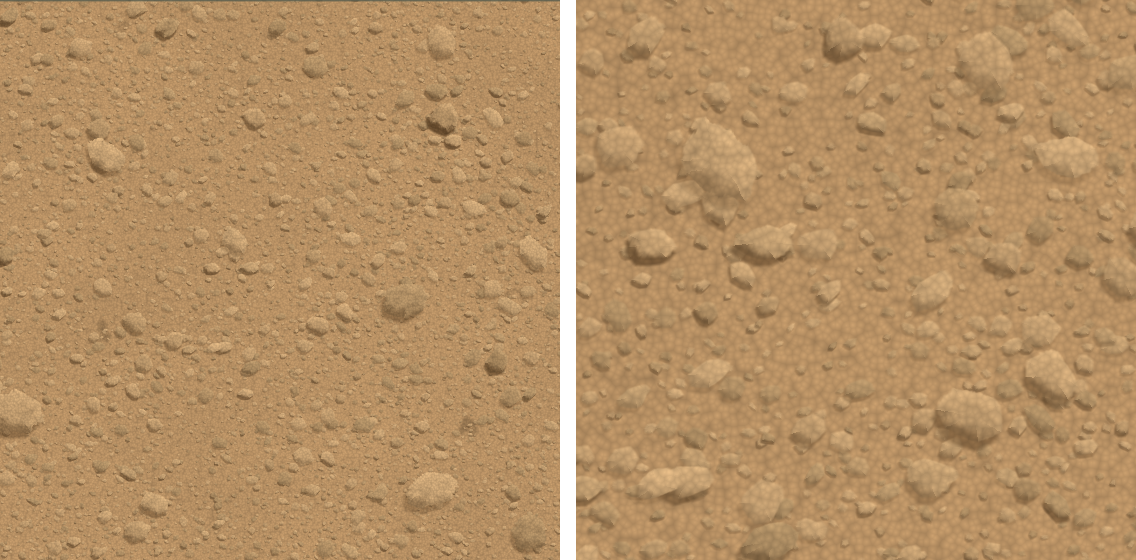
Left: the whole. Right: its middle third, enlarged.
Write a three.js fragment shader that draws this texture.

```glsl
// Dry sandy ground strewn with half-buried pebbles and a few angular rocks.
varying vec2 vUv;

const float TAU = 6.2831853;
const float EDGE_SOFTNESS = 0.0013;
const vec2 LIGHT = vec2(0.42, 0.91);
const vec3 SAND = vec3(0.715, 0.562, 0.387);
const vec3 PALE_STONE = vec3(0.775, 0.632, 0.452);
const vec3 GREY_STONE = vec3(0.675, 0.552, 0.388);
const vec3 SHADE = vec3(0.34, 0.24, 0.135);
const vec3 DARK_SOIL = vec3(0.49, 0.385, 0.26);
const vec3 TOP_STRIP = vec3(0.34, 0.36, 0.30);

vec2 hash2(vec2 p) {
  vec3 q = fract(p.xyx * vec3(0.1031, 0.1030, 0.0973));
  q += dot(q, q.yzx + 33.33);
  return fract((q.xx + q.yz) * q.zy);
}

// Distance to the nearest scattered point.
float cellular(vec2 p) {
  vec2 cell = floor(p);
  float nearest = 2.0;
  for (int y = -1; y <= 1; y++) {
    for (int x = -1; x <= 1; x++) {
      vec2 id = cell + vec2(float(x), float(y));
      nearest = min(nearest, length(id + hash2(id) - p));
    }
  }
  return nearest;
}

// Smooth broad variation, roughly -1 to 1.
float layeredSines(vec2 p) {
  float sum = 0.0;
  float weight = 0.5;
  for (int i = 0; i < 5; i++) {
    sum += weight * sin(p.x + 1.7 * sin(p.y * 0.8 + float(i))) * cos(p.y * 0.9 - 0.4 * p.x);
    p = mat2(0.8, 0.6, -0.6, 0.8) * p * 1.8 + 2.3;
    weight *= 0.7;
  }
  return sum;
}

// Rounded irregular polygon: x is the reach (1 at the rim), yz the facet direction.
vec3 facetOutline(vec2 p, vec2 seed) {
  vec3 best = vec3(0.0);
  for (int i = 0; i < 7; i++) {
    vec2 rnd = hash2(seed + float(i) * 7.3);
    float angle = (float(i) + 0.7 * rnd.x) * TAU / 7.0;
    vec2 dir = vec2(cos(angle), sin(angle));
    float reach = dot(p, dir) / mix(0.65, 1.0, rnd.y);
    if (reach > best.x) best = vec3(reach, dir);
  }
  best.x = mix(length(p), best.x, 0.65);
  return best;
}

// Lays one stone with its shadow over the ground; p is in stone radii.
vec3 drawStone(vec3 ground, vec2 p, float radius, vec2 seed, float relief, float rough) {
  vec2 look = hash2(seed + 17.1);
  vec2 form = hash2(seed + 41.7);
  float tilt = (form.x - 0.5) * 1.8;
  mat2 turn = mat2(cos(tilt), -sin(tilt), sin(tilt), cos(tilt));
  vec2 stretch = vec2(1.0, mix(1.05, 1.7, form.y));
  float height = relief * mix(0.3, 1.0, look.x * look.x);

  vec2 wobble = vec2(rough, -rough) * 0.25;
  vec3 outline = facetOutline(turn * p * stretch + wobble, seed);
  float shadowReach = facetOutline(turn * (p + LIGHT * 0.26) * stretch, seed).x;
  float soft = EDGE_SOFTNESS / radius;
  float cover = 1.0 - smoothstep(1.0 - soft, 1.0 + soft, outline.x);
  float shadow = 1.0 - smoothstep(0.86, 1.06 + soft, shadowReach);

  vec2 slope = mix(p, outline.yz * turn, 0.55) * outline.x;
  float lit = dot(slope, LIGHT);
  vec3 tint = mix(PALE_STONE, GREY_STONE, smoothstep(0.2, 1.0, look.y));
  tint *= 1.0 + 0.10 * lit + 0.22 * rough;
  float dark = smoothstep(0.12, 0.75, -lit - 0.9 * rough * height);
  tint = mix(tint, SHADE, dark * min(height, 0.92));

  ground = mix(ground, SHADE, shadow * min(height * 0.85, 0.9));
  return mix(ground, tint, cover * mix(0.75, 1.0, form.y));
}

// One size class of stones scattered over a jittered grid, in loose patches.
vec3 scatterStones(vec3 color, vec2 uv, float cells, float share, vec2 sizes, float relief, float rough) {
  vec2 grid = uv * cells;
  vec2 cell = floor(grid);
  for (int y = 1; y >= -1; y--) {
    for (int x = -1; x <= 1; x++) {
      vec2 id = cell + vec2(float(x), float(y));
      vec2 seed = id + cells * 3.7;
      vec2 pick = hash2(seed + 5.3);
      float size = mix(sizes.x, sizes.y, pick.y * pick.y);
      vec2 p = (grid - id - mix(vec2(0.12), vec2(0.88), hash2(seed))) / size;
      if (dot(p, p) > 3.2) continue;
      float crowd = 1.0 + 0.4 * layeredSines(id / cells * 9.0);
      if (pick.x > share * crowd) continue;
      color = drawStone(color, p, size / cells, seed, relief, rough);
    }
  }
  return color;
}

void main() {
  // Sand with broad tone changes, small bumps and fine grain.
  float broad = layeredSines(vUv * 9.0);
  float grain = cellular(vUv * 240.0) - 0.45;
  float bumps = cellular(vUv * 95.0 + 9.0) - 0.45;
  float rough = layeredSines(vUv * 130.0);
  vec3 color = SAND * (1.0 + 0.03 * broad - 0.10 * bumps);
  float stain = smoothstep(0.75, 1.15, layeredSines(vUv * 13.0 + 4.0) + 0.15 * rough);
  color = mix(color, DARK_SOIL, 0.65 * stain);

  // Stones from grit to rocks.
  color = scatterStones(color, vUv, 84.0, 0.62, vec2(0.20, 0.42), 0.48, 0.0);
  color = scatterStones(color, vUv, 45.0, 0.62, vec2(0.20, 0.42), 0.58, 0.1 * rough);
  color = scatterStones(color, vUv, 26.0, 0.55, vec2(0.20, 0.42), 0.68, 0.2 * rough);
  color = scatterStones(color, vUv, 15.0, 0.42, vec2(0.19, 0.36), 0.80, 0.3 * rough);
  color = scatterStones(color, vUv, 6.0, 0.30, vec2(0.14, 0.31), 1.15, 0.45 * rough);

  color *= 1.0 - 0.17 * grain;
  color = mix(color, TOP_STRIP, 0.8 * smoothstep(0.996, 0.999, vUv.y));
  gl_FragColor = vec4(color, 1.0);
}
```
